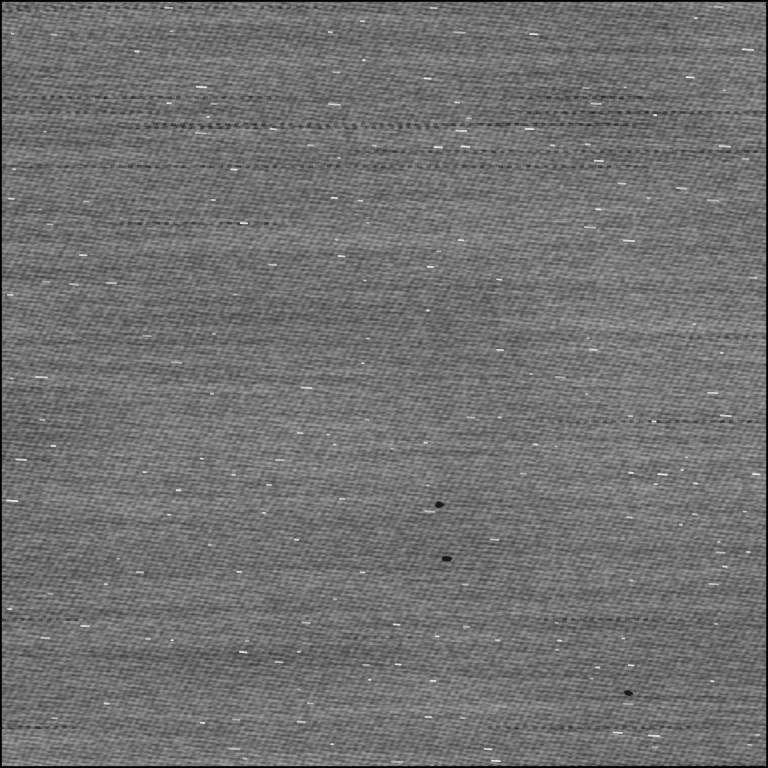
Write a Shadertoy shader that draws this texture.

```glsl
// Grey twill cloth with fine horizontal yarns, pale flecks, dark specks and a thin black edge.

const float TAU = 6.2831853;
const float BASE_GREY = 0.452;
const float EDGE_GREY = 0.01;
const float EDGE_WIDTH = 0.0023;

const float YARN_ROWS = 172.0;       // yarns up the canvas
const float TWILL_DRIFT = 24.0;      // yarn periods dropped from left to right
const vec2 STITCH_FREQ = vec2(116.0, -58.0);
const float YARN_CONTRAST = 0.046;
const float STITCH_CONTRAST = 0.032;

const vec2 GRAIN_FREQ = vec2(190.0, 430.0);
const float GRAIN_CONTRAST = 0.17;
const float STREAK_ROWS = 256.0;
const float STREAK_CONTRAST = 0.10;
const float CLOUD_CONTRAST = 0.055;

const vec2 FLECK_GRID = vec2(24.0, 56.0);
const float FLECK_CHANCE = 0.17;
const float FLECK_GREY = 0.90;
const float DASH_ROW_CHANCE = 0.07;
const float DASH_DEPTH = 0.13;
const int SPECK_COUNT = 3;
const float SPECK_GREY = 0.10;

float hash(vec2 p) {
    vec3 q = fract(vec3(p.xyx) * 0.1031);
    q += dot(q, q.yzx + 33.33);
    return fract((q.x + q.y) * q.z);
}

float noise(vec2 p) {
    vec2 cell = floor(p), f = fract(p);
    f = f * f * (3.0 - 2.0 * f);
    float low = mix(hash(cell), hash(cell + vec2(1, 0)), f.x);
    float high = mix(hash(cell + vec2(0, 1)), hash(cell + vec2(1, 1)), f.x);
    return mix(low, high, f.y);
}

// Slanted yarns crossed by small stitches, slightly wavy
float weave(vec2 uv) {
    float wave = 0.9 * noise(uv * vec2(9.0, 14.0));
    float yarn = sin(TAU * (uv.y * YARN_ROWS + uv.x * TWILL_DRIFT + wave));
    float stitch = sin(TAU * (dot(uv, STITCH_FREQ) + wave));
    return YARN_CONTRAST * yarn + STITCH_CONTRAST * stitch;
}

// Long light and dark runs along single yarns
float streaks(vec2 uv) {
    float row = floor(uv.y * STREAK_ROWS);
    float fine = noise(vec2(uv.x * 5.0 + 40.0 * hash(vec2(row, 3.0)), row)) - 0.5;
    float broad = noise(vec2(uv.x * 2.5, uv.y * 75.0) + 31.0) - 0.5;
    return STREAK_CONTRAST * (0.75 * fine + 0.5 * broad);
}

// A few yarns broken into dark dashes over part of their length
float darkDashes(vec2 uv) {
    float row = floor(uv.y * STREAK_ROWS);
    float chosen = step(hash(vec2(row, 71.0)), DASH_ROW_CHANCE);
    float span = smoothstep(0.5, 0.65, noise(vec2(uv.x * 4.0, row + 90.0)));
    float dash = smoothstep(-0.4, 0.4, sin(TAU * uv.x * 85.0 + row));
    return chosen * span * dash;
}

// Short pale horizontal flecks, one at most in each grid cell
float flecks(vec2 uv, float pixel) {
    vec2 cell = floor(uv * FLECK_GRID);
    float chosen = step(hash(cell + 17.0), FLECK_CHANCE);
    vec2 offset = vec2(hash(cell + 5.3), hash(cell + 9.7));
    vec2 center = (cell + mix(vec2(0.25), vec2(0.75), offset)) / FLECK_GRID;
    float size = hash(cell + 41.0);
    float halfLength = mix(0.001, 0.007, size * size);
    vec2 d = uv - center;
    d.y += 0.06 * d.x;
    d.x = max(abs(d.x) - halfLength, 0.0);
    float shape = 1.0 - smoothstep(0.0004, 0.0012 + 0.6 * pixel, length(d));
    return chosen * shape * mix(0.55, 1.0, hash(cell + 63.0));
}

// Small ragged dark blots
float specks(vec2 uv) {
    float cover = 0.0;
    for (int i = 0; i < SPECK_COUNT; i++) {
        float id = float(i) + 1.0;
        vec2 center = mix(vec2(0.08), vec2(0.94, 0.5), vec2(hash(vec2(id, 7.0)), hash(vec2(id, 19.0))));
        vec2 d = (uv - center) * vec2(0.7, 1.1);
        float radius = length(d) + 0.003 * (noise(uv * 300.0) - 0.5);
        cover = max(cover, 1.0 - smoothstep(0.0025, 0.0052, radius));
    }
    return cover;
}

void mainImage(out vec4 fragColor, in vec2 fragCoord) {
    vec2 uv = fragCoord / iResolution.xy;
    float pixel = 1.0 / min(iResolution.x, iResolution.y);

    // Cloth tone
    float cloud = noise(uv * vec2(5.0, 7.0) + 12.0) - 0.5;
    float grey = BASE_GREY + weave(uv) + streaks(uv) + CLOUD_CONTRAST * cloud;
    grey += GRAIN_CONTRAST * (noise(uv * GRAIN_FREQ) - 0.5);
    grey -= DASH_DEPTH * darkDashes(uv);

    // Flaws and edge
    grey = mix(grey, FLECK_GREY, flecks(uv, pixel));
    grey = mix(grey, SPECK_GREY, specks(uv));
    vec2 margin = min(uv, 1.0 - uv);
    float inside = smoothstep(-0.5 * pixel, 0.5 * pixel, min(margin.x, margin.y) - EDGE_WIDTH);
    fragColor = vec4(vec3(mix(EDGE_GREY, grey, inside)), 1.0);
}
```
